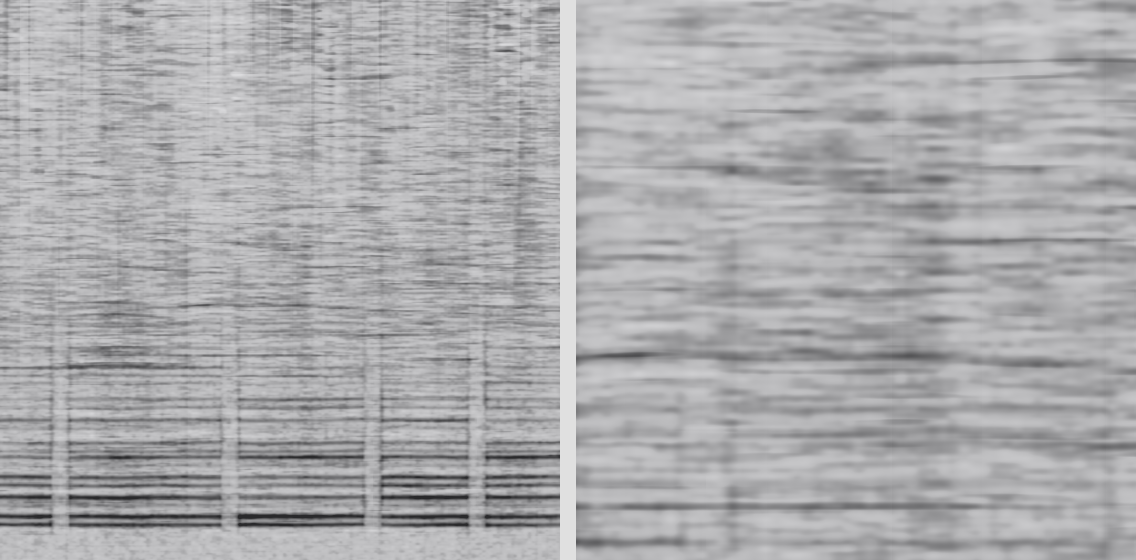
Left: the whole. Right: its middle third, enlarged.
Write a WebGL 1 fragment shader that draws this texture.

```glsl
precision highp float;
uniform vec2 u_resolution;

const vec3 INK_TINT = vec3(0.0, 0.0, 0.008);
const float SEGMENTS = 4.0;
const float FIRST_LINE = 0.078;
const float LINE_SPACING = 0.034;
const float PALE_KNEE = 0.74;

float hash(vec2 p) {
  return fract(sin(dot(p, vec2(127.1, 311.7))) * 43758.5453);
}

float noise(vec2 p) {
  vec2 cell = floor(p);
  vec2 f = fract(p);
  f = f * f * (3.0 - 2.0 * f);
  float low = mix(hash(cell), hash(cell + vec2(1.0, 0.0)), f.x);
  float high = mix(hash(cell + vec2(0.0, 1.0)), hash(cell + vec2(1.0, 1.0)), f.x);
  return mix(low, high, f.y);
}

// Noise centred on zero, stretched by a separate scale on each axis
float grain(vec2 p, vec2 scale, float seed) {
  return noise(p * scale + seed * vec2(17.3, 9.7)) - 0.5;
}

float ridge(float offset, float width) {
  return exp(-offset * offset / (width * width));
}

// x: segment number, y: distance to the nearest irregular joint
vec2 segmentAt(float x) {
  float c = x * SEGMENTS;
  float cell = floor(c);
  float joint = 0.25 + 0.5 * hash(vec2(cell, 4.0));
  return vec2(cell + step(joint, fract(c)), abs(fract(c) - joint) / SEGMENTS);
}

// Long dark horizontals that weaken towards the top
float harmonicLines(vec2 p, vec2 segment) {
  float ink = 0.0;
  float joined = mix(0.3, 1.0, smoothstep(0.012, 0.019, segment.y));
  for (int i = 0; i < 15; i++) {
    float n = float(i);
    float weakest = mix(0.85, 0.4, min(n / 4.0, 1.0));
    float gain = exp(-0.17 * n) * mix(weakest, 1.15, hash(vec2(segment.x, n + 20.0)));
    float jitter = 0.012 * (hash(vec2(n, 8.0)) - 0.5) * step(1.0, n);
    float offset = p.y - FIRST_LINE - LINE_SPACING * n - jitter;
    float partner = mix(0.85, 0.25, mod(n, 2.0));
    float width = mix(0.0046, 0.0024, n / 14.0);
    float fade = 0.75 + 0.5 * noise(vec2(p.x * 9.0, n * 3.7));
    float pair = ridge(offset, width) + partner * ridge(offset + 0.015, width * 0.9);
    ink += gain * fade * (0.58 * pair + 0.11 * ridge(offset + 0.007, 0.011));
  }
  return ink * joined;
}

// Fine horizontal strokes, with sparse darker dashes
float streaks(vec2 p) {
  float tone = 0.17 * grain(p, vec2(23.0, 215.0), 1.0);
  tone += 0.19 * grain(p, vec2(50.0, 281.0), 2.0);
  tone += 0.06 * grain(p, vec2(9.0, 131.0), 3.0);
  float dash = smoothstep(0.22, 0.46, grain(p, vec2(13.0, 205.0), 4.0));
  return tone - 0.13 * dash;
}

// Upright bands: soft shading, crisp strips and narrow dark seams
float columns(vec2 p) {
  float tone = 0.1 * grain(p, vec2(23.0, 1.5), 5.0);
  tone += 0.07 * grain(p, vec2(105.0, 5.0), 6.0);
  float strip = floor(p.x * 26.0 + 0.6 * hash(vec2(floor(p.x * 13.0), 2.0)));
  tone += 0.05 * (hash(vec2(strip, 31.0)) - 0.5);
  float seam = smoothstep(0.27, 0.48, grain(p, vec2(75.0, 2.2), 7.0));
  return tone - 0.08 * seam;
}

void main() {
  vec2 p = gl_FragCoord.xy / u_resolution;
  vec2 segment = segmentAt(p.x);
  vec2 bent = p + vec2(0.0, 0.0025 * grain(p, vec2(12.0, 16.0), 8.0));

  float upper = smoothstep(0.4, 0.95, p.y);
  float lower = 1.0 - smoothstep(0.28, 0.48, p.y);
  float floorBand = 1.0 - smoothstep(0.038, 0.055, p.y);

  // Pale ground with horizontal and upright texture
  float tone = 0.705 + 0.025 * upper + 0.045 * lower;
  tone += streaks(bent) * mix(1.0, 0.65, lower) * (1.0 - 0.7 * floorBand);
  tone += columns(p) * mix(0.5, 1.15, upper) * (1.0 - 0.5 * floorBand);
  tone += 0.08 * grain(p, vec2(160.0, 240.0), 9.0);
  tone += 0.12 * lower * grain(p, vec2(110.0, 135.0), 10.0);

  // Long strokes gather above the strongest lines
  float gather = ridge(p.y - 0.38, 0.16);
  float stroke = smoothstep(0.18, 0.44, grain(bent, vec2(3.5, 135.0), 11.0));
  tone -= 0.19 * gather * stroke;

  // Pale flecks and dark ticks near the top
  float patches = smoothstep(0.0, 0.3, grain(p, vec2(16.0, 9.0), 12.0));
  float fleck = smoothstep(0.1, 0.4, grain(bent, vec2(48.0, 115.0), 13.0));
  tone += 0.16 * upper * patches * fleck;
  float tickColumn = smoothstep(0.1, 0.3, grain(p, vec2(27.0, 3.0), 14.0));
  float tick = smoothstep(0.05, 0.4, grain(bent, vec2(38.0, 140.0), 15.0));
  tone -= 0.22 * upper * tickColumn * tick;

  // Upright smudges at the joints of the lower lines
  float smudge = ridge(segment.y - 0.015, 0.005) * noise(p * vec2(60.0, 28.0));
  tone -= smudge * mix(0.04, 0.2, lower) * (1.0 - floorBand);

  // Compress the highlights, then lay the lines over them
  tone -= 0.55 * max(tone - PALE_KNEE, 0.0);
  tone -= harmonicLines(bent, segment);
  tone = clamp(tone, 0.16, 0.86);
  gl_FragColor = vec4(vec3(tone) + INK_TINT, 1.0);
}
```
